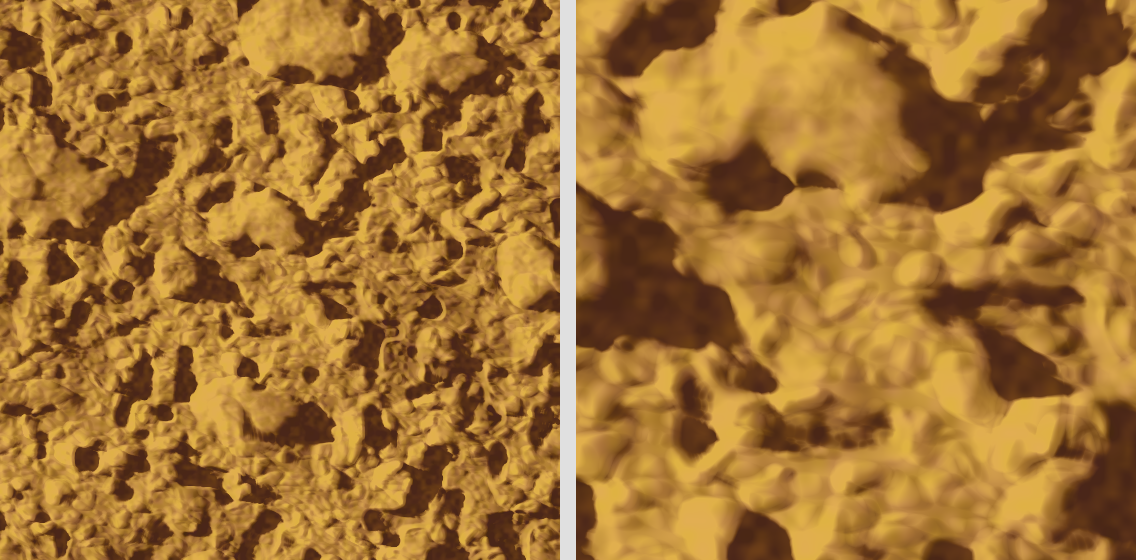
Left, the full canvas; right, a detail of the centre.
Write a WebGL 2 fragment shader that draws this texture.

```glsl
#version 300 es
precision highp float;
// Dry ochre soil under a low sun: a height field of clods, crumbs and pits
// in several sizes, shaded by its slope towards the light, with cast
// shadows found by marching towards the sun and tones sent through a ramp.

#define SUN_DIR normalize(vec2(-0.95, 0.28))
#define SUN_TAN 0.36
#define SLOPE_STEP 0.0042
#define SLOPE_GAIN 0.45
#define BASE_TONE 0.63
#define SHADOW_SOFTNESS 0.009
#define SHADOW_TONE 0.06
#define SHADOW_STEPS 14
#define PIT_DEPTH 0.024
#define CRUMB_HEIGHT 0.014
#define BROAD_TONE 0.26
#define SPECKLE 0.16

uniform vec2 u_resolution;
out vec4 fragColor;

vec3 hash3(vec2 p) {
    vec3 q = fract(p.xyx * vec3(0.1031, 0.1030, 0.0973));
    q += dot(q, q.yxz + 33.33);
    return fract((q.xxy + q.yzz) * q.zyx);
}

// Smooth value noise, two independent channels.
vec2 noise2(vec2 p) {
    vec2 i = floor(p), f = fract(p);
    f = f * f * (3.0 - 2.0 * f);
    vec2 low = mix(hash3(i).xy, hash3(i + vec2(1, 0)).xy, f.x);
    vec2 high = mix(hash3(i + vec2(0, 1)).xy, hash3(i + vec2(1, 1)).xy, f.x);
    return mix(low, high, f.y);
}

// Height of one layer of lumps, domed (flatness 0) or flat-topped (1).
float lumps(vec2 p, float cells, float angle, vec2 radii, float rise, float flatness) {
    float c = cos(angle), s = sin(angle);
    p = mat2(c, s, -s, c) * p * cells + cells * 1.7 + 40.0;
    vec2 base = floor(p - 0.5);
    float top = 0.0;
    for (int k = 0; k < 4; k++) {
        vec2 cell = base + vec2(k & 1, k >> 1);
        vec3 rnd = hash3(cell);
        vec2 d = (p - cell - 0.5 - (rnd.xy - 0.5) * 0.5) * vec2(0.85, 1.2);
        float r = mix(radii.x, radii.y, rnd.z * rnd.z);
        float m = dot(d, d) / (r * r);
        top = max(top, r * (1.0 - m * mix(1.0, m, flatness)));
    }
    return top * rise / cells;
}

// x: full height of the ground, y: height of the loose crumbs alone.
vec2 ground(vec2 p) {
    vec2 wide = noise2(p * 13.0) - 0.5;
    vec2 rough = noise2(p * 27.0 + 3.0);
    vec2 fine = noise2(p * 52.0 + 7.0) - 0.5;
    vec2 q = p + wide * 0.045 + (rough - 0.5) * 0.016 + fine * 0.012;
    float clods = lumps(q, 3.2, 0.15, vec2(0.06, 0.41), 0.50, 1.0);
    float lump = lumps(q, 9.0, 0.7, vec2(0.10, 0.42), 0.55, 0.6);
    vec2 g = p + wide * 0.02 + fine.yx * 0.014;
    float coarse = lumps(g, 23.0, -0.5, vec2(0.25, 0.60), 0.62, 0.3);
    float small = lumps(g, 58.0, 0.3, vec2(0.35, 0.62), 0.42, 0.0);
    float patches = smoothstep(-0.35, 0.15, wide.x + 0.4 * wide.y);
    float crumbs = coarse * mix(0.4, 1.0, patches) + small
        + CRUMB_HEIGHT * (rough.y - 0.5) + 0.35 * CRUMB_HEIGHT * fine.x;
    crumbs -= PIT_DEPTH * smoothstep(0.58, 0.85, rough.x);
    float onClod = smoothstep(0.0, 0.025, clods);
    return vec2(clods + lump * (1.0 - 0.5 * onClod)
        + crumbs * (1.0 - 0.7 * onClod), mix(crumbs, 0.006, 0.6 * onClod));
}

// Largest rise of the terrain above the ray towards the sun.
float castShadow(vec2 p, float h) {
    float over = 0.0, dist = 0.007;
    for (int k = 0; k < SHADOW_STEPS; k++) {
        float rise = ground(p + SUN_DIR * dist).x - h;
        over = max(over, rise - dist * SUN_TAN);
        dist *= 1.27;
    }
    return smoothstep(0.0, SHADOW_SOFTNESS, over);
}

// Ramp from deep shade to sunlit ochre, linear between its stops.
vec3 soilRamp(float t) {
    vec3 c = vec3(0.29, 0.15, 0.09);
    c = mix(c, vec3(0.43, 0.25, 0.09), clamp((t - 0.05) / 0.13, 0.0, 1.0));
    c = mix(c, vec3(0.57, 0.38, 0.17), clamp((t - 0.18) / 0.15, 0.0, 1.0));
    c = mix(c, vec3(0.66, 0.46, 0.19), clamp((t - 0.33) / 0.17, 0.0, 1.0));
    c = mix(c, vec3(0.77, 0.57, 0.26), clamp((t - 0.50) / 0.22, 0.0, 1.0));
    return mix(c, vec3(0.88, 0.69, 0.29), clamp((t - 0.72) / 0.24, 0.0, 1.0));
}

void main() {
    vec2 p = gl_FragCoord.xy / min(u_resolution.x, u_resolution.y);
    vec2 here = ground(p);

    // Slope facing the sun, taken across a short span to keep it soft.
    vec2 reach = SUN_DIR * SLOPE_STEP;
    float slope = (ground(p - reach).x - ground(p + reach).x) / (2.0 * SLOPE_STEP);
    float tone = BASE_TONE + SLOPE_GAIN * slope / sqrt(0.6 + slope * slope);

    // Dark gaps between crumbs, bright clods and broad drifts of tone.
    tone += 0.34 * (smoothstep(-0.010, 0.020, here.y) - 0.55);
    tone += 0.12 * smoothstep(0.015, 0.045, here.x);
    vec2 drift = noise2(p * 7.0 + 21.0) + noise2(p * 17.0 + 5.0) - 1.0;
    tone += BROAD_TONE * drift.x;

    // Sandy speckle, then the cast shadows.
    vec2 sand = noise2(p * 115.0) - 0.5;
    tone += SPECKLE * (sand.x + 0.5 * sand.y);
    float shade = castShadow(p, here.x);
    tone = mix(tone, SHADOW_TONE + 0.12 * sand.x, 0.92 * shade);

    vec3 color = soilRamp(tone);
    color += sand.y * vec3(0.01, -0.02, 0.07) * (1.0 - 0.7 * shade);
    fragColor = vec4(clamp(color, 0.0, 1.0), 1.0);
}
```
